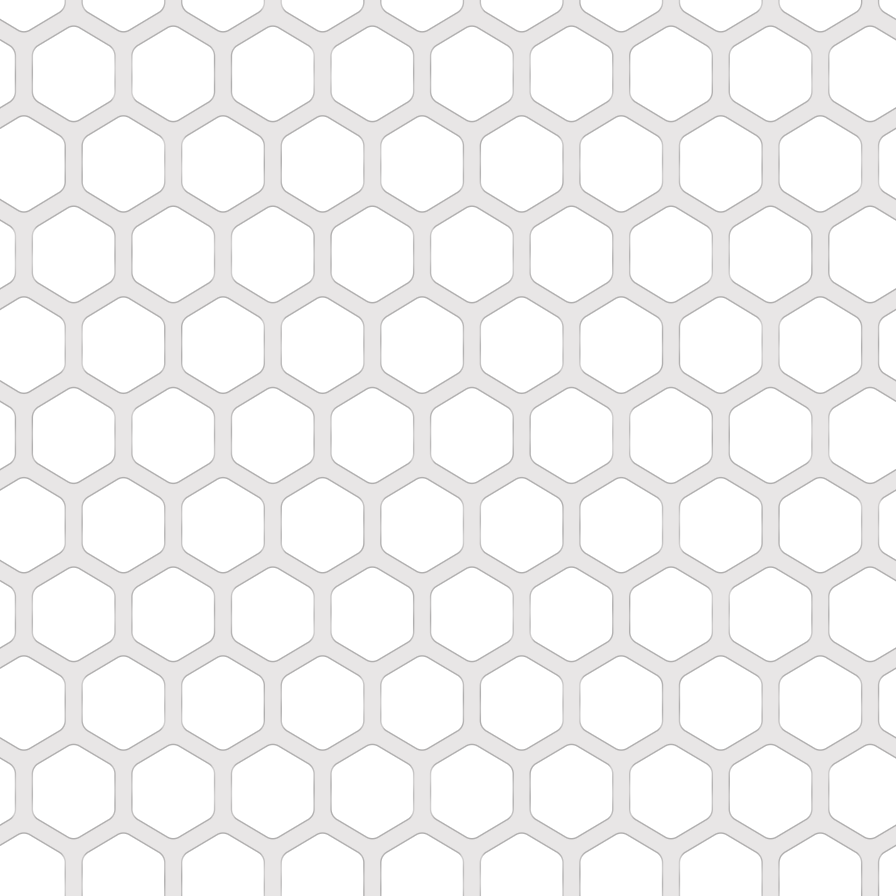
Reproduce this pattern procedurally as a Shadertoy shader.

```glsl
const float TAU = 6.2831853;
const vec2 REPEATS = vec2(9.0, 10.0);       // columns, rows
const vec2 PHASE = vec2(0.24, 0.157);       // first cell centre, in columns and rows
const float ROW_STEP = 0.8660254;           // row height of a regular lattice
const float APOTHEM = 0.415;
const float CORNER = 0.12;
const float LINE_WIDTH = 0.014;

const vec3 CELL_COLOR = vec3(1.0);
const vec3 WEB_COLOR = vec3(0.91, 0.90, 0.90);
const vec3 LINE_COLOR = vec3(0.69, 0.685, 0.685);

// Signed distance to a pointy-top hexagon with rounded corners
float roundedHexagon(vec2 p, float apothem, float corner) {
    const vec3 k = vec3(-0.8660254, 0.5, 0.5773503);
    float inner = apothem - corner;
    p = abs(p.yx);
    p -= 2.0 * min(dot(k.xy, p), 0.0) * k.xy;
    p -= vec2(clamp(p.x, -k.z * inner, k.z * inner), inner);
    return length(p) * sign(p.y) - corner;
}

// Offset from the nearest centre of a rectangular lattice
vec2 latticeOffset(vec2 p, vec2 period) {
    return p - period * round(p / period);
}

// Antialiased step, one where d is positive
float coverage(float d, float pixel) {
    return clamp(d / pixel + 0.5, 0.0, 1.0);
}

// Wrapping layered sines, 0 to 1
float unevenness(vec2 uv) {
    float broad = sin(TAU * (4.0 * uv.x + 3.0 * uv.y));
    float fine = sin(TAU * (7.0 * uv.x - 31.0 * uv.y));
    return 0.5 + 0.25 * (broad + fine);
}

void mainImage(out vec4 fragColor, in vec2 fragCoord) {
    vec2 uv = fragCoord / iResolution.xy;
    float pixel = REPEATS.x / iResolution.x;

    // Lattice space with a slight drift in row spacing
    vec2 p = uv * REPEATS - PHASE;
    p.y += 0.02 * cos(TAU * (uv.y - 0.44));
    p.y *= ROW_STEP;

    // Two interleaved rectangular lattices form the honeycomb
    vec2 period = vec2(1.0, 2.0 * ROW_STEP);
    vec2 evenCell = latticeOffset(p, period);
    vec2 oddCell = latticeOffset(p - 0.5 * period, period);
    float evenDist = roundedHexagon(evenCell, APOTHEM, CORNER);
    float oddDist = roundedHexagon(oddCell, APOTHEM, CORNER);
    float dist = min(evenDist, oddDist);
    vec2 cell = evenDist < oddDist ? evenCell : oddCell;

    // Thin outline, fainter in places along the upright sides
    float halfLine = 0.5 * LINE_WIDTH;
    float line = coverage(dist + halfLine, pixel) - coverage(dist - halfLine, pixel);
    float upright = smoothstep(0.37, 0.405, abs(cell.x));
    line *= 1.0 - 0.5 * upright * unevenness(uv);

    vec3 color = mix(CELL_COLOR, WEB_COLOR, coverage(dist, pixel));
    color = mix(color, LINE_COLOR, line);
    fragColor = vec4(color, 1.0);
}
```
